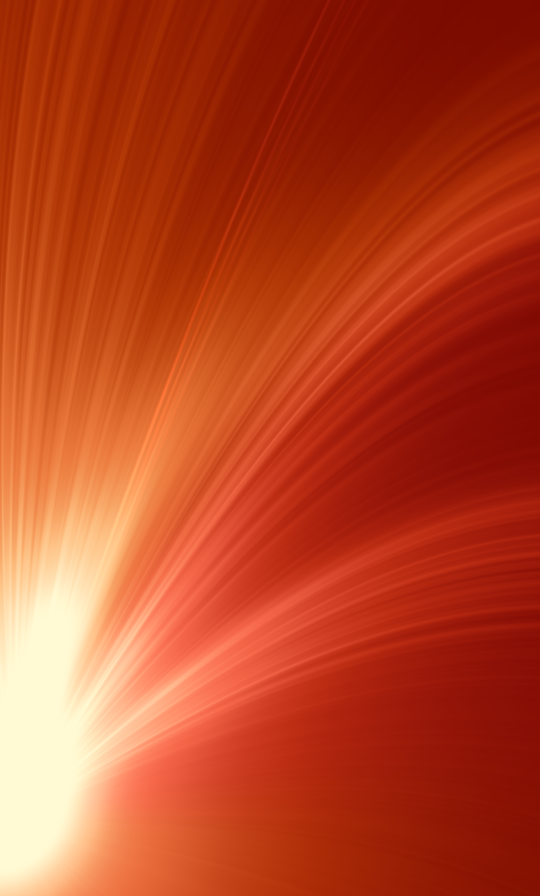
Write a WebGL 1 fragment shader that draws this background.

```glsl
precision highp float;
// Warm light burst at the lower left, throwing curved beams and fine rays over deep red.

uniform vec2 u_resolution;

// Lengths are in canvas heights, angles in radians.
const vec2 SOURCE = vec2(0.015, 0.085);
const vec2 CORE_CENTER = vec2(0.02, 0.125);
const vec2 CORE_RADIUS = vec2(0.08, 0.125);
const float CORE_TILT = 0.3;
const float GLOW_FALLOFF = 4.2;
const float FAN_STRENGTH = 0.38;
const float HAZE_STRENGTH = 0.26;
const float HAZE_RADIUS = 0.4;
const float RAY_STRENGTH = 0.34;
const float RAY_FREQUENCY = 28.0;

const vec3 DEEP_RED = vec3(0.47, 0.03, 0.0);
const vec3 RUST = vec3(0.70, 0.19, 0.03);
const vec3 CORAL = vec3(0.93, 0.44, 0.25);
const vec3 PEACH = vec3(1.0, 0.70, 0.48);
const vec3 CREAM = vec3(1.0, 0.98, 0.83);
const vec3 PINK_SHIFT = vec3(0.04, -0.03, 0.045);
const vec3 ORANGE_SHIFT = vec3(-0.01, 0.028, -0.02);
const vec3 STREAK_COLOR = vec3(0.2, 0.08, 0.06);

float hash(float n) {
  return fract(sin(n * 127.1) * 43758.5453);
}

float noise(float x) {
  float cell = floor(x);
  float f = fract(x);
  return mix(hash(cell), hash(cell + 1.0), f * f * (3.0 - 2.0 * f));
}

// Soft beam profile with separate widths above and below its axis.
float beam(float offset, float above, float below) {
  float t = offset / (offset > 0.0 ? above : below);
  return exp(-t * t);
}

// Layered angular noise, squared for thin bright lines; finer layers fade in outward.
float rays(float angle, float radius) {
  float sum = 0.0;
  float frequency = RAY_FREQUENCY;
  float weight = 0.32;
  for (int i = 0; i < 4; i++) {
    float visible = smoothstep(0.3, 1.0, radius * 330.0 / frequency);
    float n = noise(angle * frequency + 31.0 * float(i));
    sum += weight * visible * (n * n - 0.32);
    frequency *= 2.0;
    weight *= 1.12;
  }
  return sum;
}

vec3 ramp(float light) {
  vec3 color = mix(DEEP_RED, RUST, smoothstep(-0.02, 0.32, light));
  color = mix(color, CORAL, smoothstep(0.22, 0.6, light));
  color = mix(color, PEACH, smoothstep(0.52, 0.85, light));
  return mix(color, CREAM, smoothstep(0.7, 1.15, light));
}

void main() {
  vec2 p = gl_FragCoord.xy / u_resolution.y;
  vec2 d = p - SOURCE;
  float r = length(d);
  float theta = atan(d.y, d.x + 0.0001);
  float away = smoothstep(0.03, 0.25, r);

  // Bright tilted core, round glow and a haze leaning upward
  vec2 q = p - CORE_CENTER;
  q.x -= CORE_TILT * q.y;
  q /= CORE_RADIUS;
  float light = 1.02 * exp(-GLOW_FALLOFF * r) + 0.6 * exp(-dot(q, q));
  float haze = exp(-r * r / (HAZE_RADIUS * HAZE_RADIUS));
  light += HAZE_STRENGTH * haze * away * smoothstep(0.1, 0.95, theta);

  // Wide upright fan along the left side
  float fan = smoothstep(1.08, 1.54, theta + 0.05 * r) * away;
  light += FAN_STRENGTH * fan * max(1.0 - 0.6 * r, 0.0);

  // Curved beams, from the upper orange one to the lower pink ones
  float spread = 1.0 + 0.1 / (r + 0.05);
  float upper = beam((theta - 1.44 + 0.61 * r) / spread, 0.15, 0.10);
  float middle = beam((theta - 1.01 + 0.13 * r * r) / spread, 0.08, 0.13);
  float lower = beam((theta - 0.72 + 0.38 * r * r) / spread, 0.05, 0.13);
  float lowest = beam((theta - 0.54 + 0.32 * r * r) / spread, 0.06, 0.09);
  float beams = upper * max(0.40 - 0.25 * r, 0.0);
  beams += middle * max(0.25 - 0.23 * r, 0.0);
  beams += lower * max(0.27 - 0.27 * r, 0.0);
  beams += lowest * max(0.11 - 0.14 * r, 0.0);
  light += beams * away;

  // Fine rays, bending more the lower they lie
  float bend = mix(0.42, 0.09, smoothstep(0.35, 1.15, theta));
  float rayMask = 0.08 + 0.6 * fan + 0.85 * middle + 0.15 * upper + 0.35 * lower + 0.3 * lowest;
  float rayFade = max(1.1 - 0.6 * r, 0.0);
  light += RAY_STRENGTH * rayMask * rayFade * rays(theta + bend * r * r, r);

  // Pink in the lower beams, orange above, strongest at middle brightness
  vec3 color = ramp(light);
  float level = clamp(light, 0.0, 1.0);
  float warmth = smoothstep(1.03, 1.32, theta + 0.3 * r);
  vec3 shift = mix(PINK_SHIFT * smoothstep(-0.15, 0.3, theta), ORANGE_SHIFT, warmth);
  color += shift * 4.0 * level * (1.0 - level);

  // A few thin red streaks between the fan and the upper beam
  float width = 0.0012 + 0.5 / u_resolution.y;
  for (int i = 0; i < 4; i++) {
    float n = float(i);
    float axis = 1.243 - 0.013 * n - 0.008 * hash(n + 3.0);
    float t = (theta + 0.04 * r * r - axis) * r / width;
    float fade = smoothstep(0.2, 0.4, r) * max(1.1 - 0.7 * r, 0.0);
    color += STREAK_COLOR * exp(-t * t) * fade / (1.0 + 0.8 * n);
  }

  gl_FragColor = vec4(clamp(color, 0.0, 1.0), 1.0);
}
```
